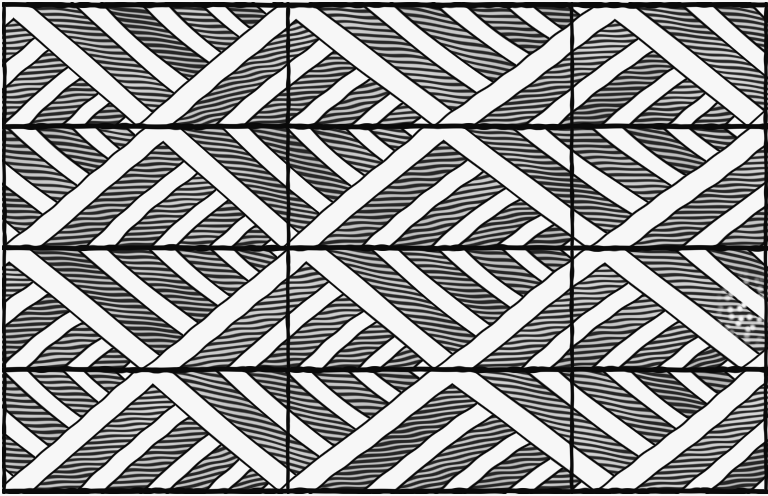
Give the GLSL for this pattern, as a WebGL 1 fragment shader.

```glsl
precision highp float;
// Hand-inked panels of white zigzag bands, with hatched chevron stripes between them.
uniform vec2 u_resolution;

// One unit is the height of one row of panels.
const float VIEW_HEIGHT = 4.08;
const vec2 MARGIN = vec2(0.035, 0.04);
const float ROWS = 4.0;
const float COLUMN_WIDTH = 2.335;
const float RIGHT_EDGE = 6.265;
const float HALF_PERIOD = 1.235;   // horizontal run of one zigzag leg
const float BAND = 0.122;          // half height of the zigzag band
const float STRIPE = 0.205;        // half width of a white stripe, in stripe periods
const float PAPER = 0.97;
const float INK = 0.04;
const float HATCH_INK = 0.15;

float hash(vec2 p) {
  return fract(sin(dot(p, vec2(127.1, 311.7))) * 4375.85);
}

// Distance to the nearest of randomly scattered cell points
float cellular(vec2 p) {
  vec2 cell = floor(p);
  float nearest = 2.0;
  for (int j = -1; j <= 1; j++) {
    for (int i = -1; i <= 1; i++) {
      vec2 c = cell + vec2(float(i), float(j));
      vec2 point = c + vec2(hash(c), hash(c + 19.3));
      nearest = min(nearest, length(p - point));
    }
  }
  return nearest;
}

// Layered sines for the unsteady hand
vec2 wobble(vec2 p) {
  vec2 slow = sin(p.yx * vec2(5.1, 4.3) + p * 2.7);
  vec2 fast = sin(p.yx * vec2(23.0, 19.0) + p * 13.0 + 1.7);
  return 0.005 * slow + 0.003 * fast;
}

float stroke(float dist, float halfWidth, float soft) {
  return 1.0 - smoothstep(halfWidth - soft, halfWidth + soft, abs(dist));
}

// Tone of thin nearly level lines; tilt, spacing and weight differ in every stripe
float hatchTone(vec2 p, vec2 id, float side, float dense, float soft) {
  float r = hash(id);
  float tilt = side * (0.04 + 0.25 * r * r * r);
  float count = 20.0 + 3.0 * hash(id + 3.7);
  float bend = 0.009 * sin(p.x * 3.0 + r * 6.3) + 0.003 * sin(p.x * 17.0 + p.y * 31.0);
  float phase = (p.y - tilt * p.x + bend) * count + r * 5.0;
  float patches = 0.5 + 0.25 * sin(p.x * 2.3 + p.y * 3.1) + 0.25 * sin(p.x * 5.3 - p.y * 4.1);
  float load = 0.3 * hash(id + 8.1) + 0.4 * patches + 0.3 * dense;
  float weight = 0.0085 + 0.005 * load + 0.003 * hash(vec2(floor(phase), id.x));
  float line = stroke((fract(phase) - 0.5) / count, weight, 1.15 * soft);
  return mix(mix(0.86, 0.68, load), HATCH_INK, line);
}

// Zigzag leg count at x: even numbers are valleys, odd ones peaks
float zigzagPhase(float x, float row) {
  float arch = sin(3.1416 * x / RIGHT_EDGE);
  float drift = 0.107 * arch * arch - 0.027 + 0.04 * sin(row * 2.1 + x);
  return (x - 0.05) / HALF_PERIOD + drift + mod(row, 2.0);
}

// Tone of one row of panels
float panelTone(vec2 p, float soft) {
  float row = clamp(floor(p.y), 0.0, ROWS - 1.0);
  float v = p.y - row;
  float phase = zigzagPhase(p.x, row);
  float offset = v - (1.0 - abs(mod(phase, 2.0) - 1.0));
  float bandDist = (abs(offset) - BAND) * 0.777;

  // Triangle coordinates: h from base to apex, s along the base from the left
  float above = step(0.0, offset);
  float h = mix(v, 1.0 - v, above);
  float s = 0.5 * (mod(phase + above, 2.0) - h);
  s += 0.5 * (s - 0.5 * BAND) * h * (1.0 - s - h);

  // Stripes follow the left side and narrow towards the right
  vec2 triangle = vec2(floor(0.5 * (phase + above)), row * 3.0 + above);
  float f = s * (3.3 + 0.2 * hash(triangle) + 1.2 * s);
  float stripeDist = (abs(fract(f + 0.5) - 0.5) - STRIPE) * 1.55 / (3.4 + 2.4 * s);
  float inTriangle = smoothstep(-soft, soft, bandDist);
  float inHatch = inTriangle * smoothstep(-soft, soft, stripeDist);

  vec2 id = vec2(floor(f) + 7.0 * triangle.x, triangle.y);
  float hatch = hatchTone(p, id, 1.0 - 2.0 * above, s, soft);
  float tone = mix(PAPER, hatch, inHatch);

  // Outlines, and the rising band's edge carried across each valley joint
  float outline = max(stroke(bandDist, 0.0085, soft),
                      inTriangle * stroke(stripeDist, 0.009, soft));
  float t = mod(phase + 1.0, 2.0) - 1.0;
  float joint = step(-BAND, t) * step(t, 0.0);
  outline = max(outline, joint * stroke((v - t - BAND) * 0.777, 0.008, soft));
  return mix(tone, INK, outline);
}

void main() {
  float pixel = VIEW_HEIGHT / u_resolution.y;
  float soft = max(0.75 * pixel, 0.006);
  vec2 p = gl_FragCoord.xy * pixel - MARGIN;
  float tone = panelTone(p + wobble(p), soft);

  // Worn patch of missing ink near the right edge
  float worn = 1.0 - smoothstep(0.08, 0.3, length((p - vec2(6.1, 1.5)) * vec2(1.0, 0.8)));
  float fleck = 1.0 - smoothstep(0.1, 0.5, cellular(p * 13.0));
  tone = mix(tone, PAPER, fleck * worn);

  // Heavy dividers and frame with uneven ink
  float blot = 0.009 * (1.0 - smoothstep(0.1, 0.5, cellular(p * 7.0)));
  vec2 q = p + 0.5 * wobble(p);
  float rowDist = q.y - clamp(floor(q.y + 0.5), 0.0, ROWS);
  float columnDist = q.x - COLUMN_WIDTH * clamp(floor(q.x / COLUMN_WIDTH + 0.5), 0.0, 2.0);
  columnDist = min(abs(columnDist), abs(q.x - RIGHT_EDGE));
  float frame = max(stroke(rowDist, 0.02 + blot, soft), stroke(columnDist, 0.014 + 0.5 * blot, soft));
  tone = mix(tone, INK, frame);

  // Blank margin outside the frame
  vec2 inside = step(vec2(-0.022), p) * step(p, vec2(RIGHT_EDGE, ROWS) + 0.022);
  gl_FragColor = vec4(vec3(mix(PAPER, tone, inside.x * inside.y)), 1.0);
}
```
